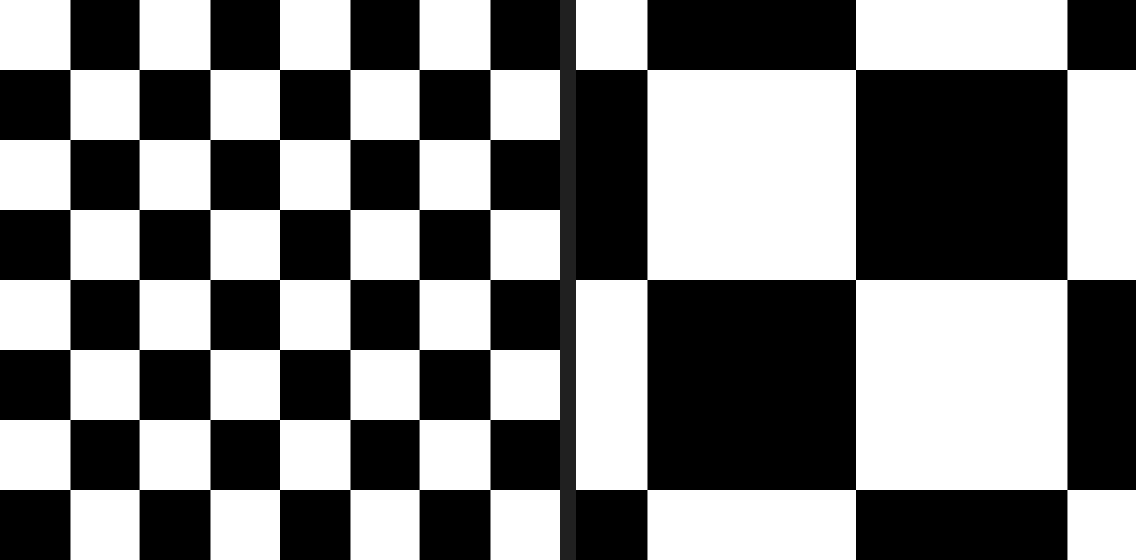
Left, the full canvas; right, a detail of the centre.
Reproduce this pattern procedurally as a three.js fragment shader.

```glsl
// Black and white checkerboard, eight squares across and eight down, black at
// the lower left. Two square waves, one per axis, are multiplied together;
// a slight periodic shift makes the column widths a little uneven.
varying vec2 vUv;

// Square wave per axis: +1 on even cells, -1 on odd ones, with smoothed edges
vec2 squareWave(vec2 cell) {
  vec2 edgeDistance = abs(mod(cell - 0.5, 2.0) - 1.0) - 0.5;
  return clamp(2.0 * edgeDistance / fwidth(cell), -1.0, 1.0);
}

void main() {
  vec2 cell = vUv * 8.0;

  // Odd column edges sit slightly right, the quarter edges slightly left
  float halfTurn = 3.14159 * cell.x;
  cell.x -= 0.002 - 0.005 * cos(halfTurn) + 0.003 * cos(0.5 * halfTurn);

  // Equal signs give black, opposite signs give white
  vec2 wave = squareWave(cell);
  gl_FragColor = vec4(vec3(0.5 - 0.5 * wave.x * wave.y), 1.0);
}
```
